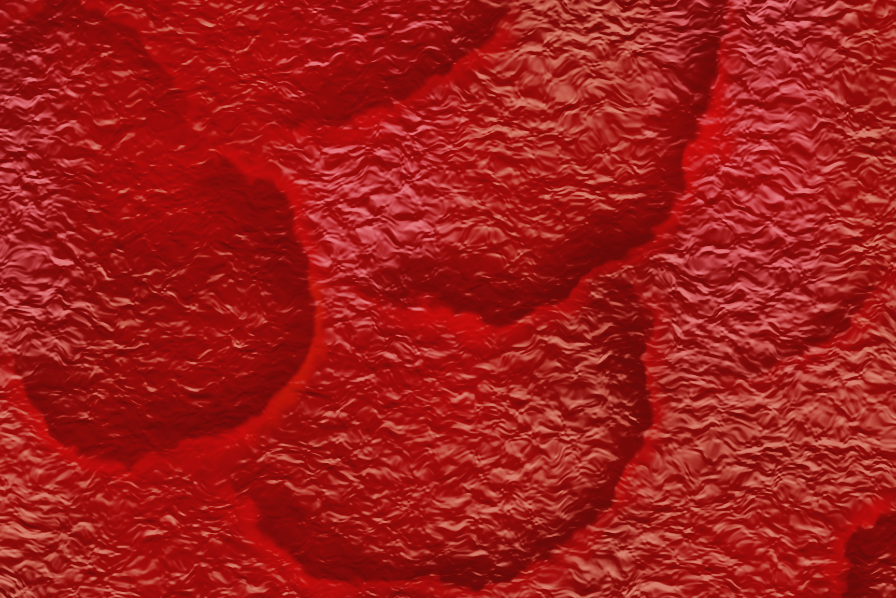
Reproduce this texture procedurally as a Shadertoy shader.

```glsl
float hash(vec2 p) {
    vec3 q = fract(vec3(p.xyx) * 0.1031);
    q += dot(q, q.yzx + 33.33);
    return fract((q.x + q.y) * q.z);
}

float noise(vec2 p) {
    vec2 cell = floor(p), f = fract(p);
    f = f * f * (3.0 - 2.0 * f);
    return mix(mix(hash(cell), hash(cell + vec2(1, 0)), f.x),
               mix(hash(cell + vec2(0, 1)), hash(cell + vec2(1, 1)), f.x), f.y);
}

vec2 wobble(vec2 p) {
    return vec2(noise(p), noise(p + 47.0)) - 0.5;
}

// Fine crinkles, a little wider than tall, folded by two warps
float crinkle(vec2 p) {
    p += 0.03 * wobble(p * 11.0) + 0.014 * wobble(p * 42.0);
    vec2 q = p * vec2(38.0, 54.0) + 20.0;
    float height = 0.0, amplitude = 0.5;
    for (int i = 0; i < 3; i++) {
        height += amplitude * noise(q);
        q = mat2(0.8, -0.6, 0.6, 0.8) * q * 1.9 + 17.0;
        amplitude *= 0.53;
    }
    return height;
}

// Scoop circles: centre, radius, width of the inner shade
const vec4 scoops[7] = vec4[7](
    vec4(0.78, 0.91, 0.435, 0.045), vec4(0.713, 0.375, 0.375, 0.04),
    vec4(0.273, 0.492, 0.265, 0.055), vec4(0.566, 1.078, 0.285, 0.035),
    vec4(0.137, 0.785, 0.19, 0.04), vec4(1.17, 0.805, 0.43, 0.025),
    vec4(1.56, 0.02, 0.14, 0.03));

// Rim arcs: middle angle, half span, strength
const vec3 arcs[7] = vec3[7](
    vec3(-0.87, 1.12, 1.0), vec3(-1.09, 1.48, 0.9),
    vec3(-0.6, 2.1, 0.9), vec3(-1.1, 0.85, 0.8),
    vec3(1.2, 1.1, 0.5), vec3(-1.13, 0.42, 0.8),
    vec3(2.6, 0.9, 0.9));

void mainImage(out vec4 fragColor, in vec2 fragCoord) {
    vec2 p = fragCoord / iResolution.y;
    p.x += 0.75 - 0.5 * iResolution.x / iResolution.y;

    // Ragged scoop rims: shade inside, lumpy lip outside
    vec2 ragged = p + 0.06 * wobble(p * 7.0) + 0.032 * wobble(p * 19.0) + 0.016 * wobble(p * 55.0);
    float lump = noise(p * 13.0 + 70.0);
    float shade = 0.0, lip = 0.0, orange = 0.0;
    for (int i = 0; i < 7; i++) {
        vec2 offset = ragged - scoops[i].xy;
        float reach = length(offset);
        float d = reach - scoops[i].z;
        vec2 middle = vec2(cos(arcs[i].x), sin(arcs[i].x));
        float turn = acos(clamp(dot(offset / max(reach, 0.001), middle), -1.0, 1.0));
        float arc = arcs[i].z * (1.0 - smoothstep(arcs[i].y - 0.35, arcs[i].y + 0.2, turn));
        float inner = smoothstep(-2.4 * scoops[i].w, -0.005, d) * (1.0 - smoothstep(-0.008, 0.005, d));
        float rim = arc * smoothstep(-0.008, 0.008, d) * (1.0 - smoothstep(0.006, 0.03 + 0.035 * lump, d));
        shade = max(shade, arc * inner);
        lip = max(lip, rim);
        if (i == 2) orange = rim * smoothstep(0.3, 0.5, p.x) * smoothstep(0.3, 0.7, noise(p * 16.0));
    }

    // Slope of the crinkled surface toward the light above
    float e = 0.0028, height = crinkle(p);
    vec2 slope = 0.026 / e * (height - vec2(crinkle(p + vec2(e, 0)), crinkle(p + vec2(0, e))));
    slope *= 1.0 - 0.4 * max(lip, shade);
    float facing = slope.y + 0.1 * slope.x;

    // Wet red body
    float broad = noise(p * 4.0 + 9.0) + 0.5 * noise(p * 9.0) - 0.75;
    float tone = 0.53 + 0.26 * facing + 0.36 * broad + 0.35 * lip * (0.5 + lump) - 0.42 * shade;
    vec3 color = mix(vec3(0.42, 0.035, 0.03), vec3(0.76, 0.045, 0.045), clamp(tone, 0.0, 1.1));
    color = mix(color, vec3(0.8, 0.13, 0.03), 0.5 * orange);

    // Broken glints, pink in the brightest areas and tan elsewhere
    float pink = smoothstep(0.2, 0.9, 0.5 + 0.5 * cos((p.x - 0.62) * 10.0)) * smoothstep(0.25, 0.6, p.y);
    float hollow = smoothstep(0.3, 0.0, length((p - vec2(0.27, 0.66)) * vec2(1.0, 1.5)));
    float basin = smoothstep(0.25, 0.05, length((p - vec2(0.72, 0.4)) * vec2(0.7, 1.6)));
    float gloss = 0.22 + 1.0 * (noise(p * 3.2 + 5.0) - 0.5) + 0.15 * pink
                - 0.75 * shade - 0.35 * lip - 0.55 * hollow - 0.25 * basin;
    float glint = smoothstep(0.08, 1.1, facing - 0.1 * abs(slope.x) + gloss);
    vec3 sheen = mix(vec3(0.79, 0.40, 0.33), vec3(0.84, 0.37, 0.40), pink);
    color = mix(color, sheen, 0.92 * glint);

    // Tight sparkles
    color += vec3(0.06, 0.12, 0.12) * smoothstep(1.0, 1.6, facing + gloss);
    fragColor = vec4(color, 1.0);
}
```
